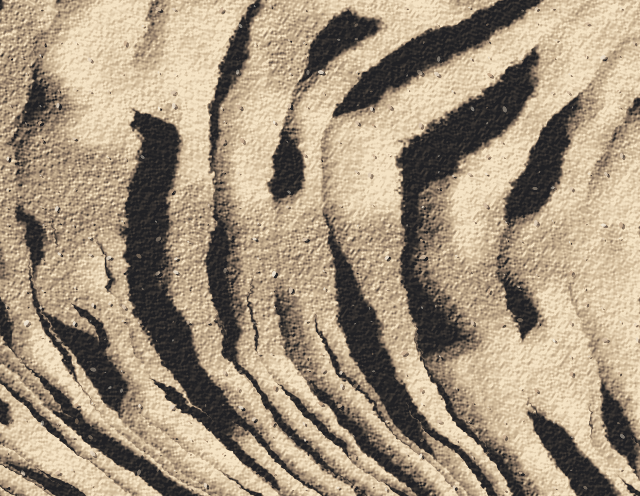
This texture is drawn by a WebGL 1 fragment shader. Its source:

```glsl
precision highp float;
// Low sunlight over wind-carved sand: broken, curved ridges throw short dark
// shadows that fade into rough brown lee slopes. Warped stripes give the
// relief, embossed noise the grains, and a jittered grid the pebbles.

uniform vec2 u_resolution;

#define RIDGE_SPACING 0.150
#define WARP 0.15
#define SHADOW_REACH 0.60
#define EDGE_SOFTNESS 0.07
#define LEE_DARKNESS 0.60
#define ROUGH_DARKNESS 0.30
#define GRAIN_SCALE 235.0
#define GRAIN_CONTRAST 0.50
#define PEBBLE_GRID 30.0
#define PEBBLE_SHARE 0.35

float hash(vec2 p) {
  return fract(sin(dot(p, vec2(127.1, 311.7))) * 43758.5453);
}

float noise(vec2 p) {
  vec2 i = floor(p), f = fract(p);
  f = f * f * (3.0 - 2.0 * f);
  return mix(mix(hash(i), hash(i + vec2(1.0, 0.0)), f.x),
             mix(hash(i + vec2(0.0, 1.0)), hash(i + 1.0), f.x), f.y);
}

float fbm(vec2 p) {
  float sum = 0.0, amp = 0.533;
  for (int i = 0; i < 4; i++) {
    sum += amp * noise(p);
    p = mat2(1.6, 1.2, -1.2, 1.6) * p + 7.3;
    amp *= 0.5;
  }
  return sum;
}

// Coordinate across the ridges: they lean right above and sweep right below.
float ridgeCoord(vec2 p) {
  float d = p.y - 0.45;
  float upper = mix(0.1, 1.5, smoothstep(0.2, 1.2, p.x));
  float lower = mix(2.4, 1.0, clamp(p.x / 1.3, 0.0, 1.0));
  float bend = (d > 0.0 ? upper : lower) * d * d;
  float warp = WARP * (noise(p * 2.6 + 3.1) - 0.5)
             + 0.55 * WARP * (fbm(p * 7.0) - 0.5);
  return (p.x - bend + warp) / RIDGE_SPACING;
}

// Lee slope (x) and thrown shadow (y) of one set of ridges.
vec2 ridges(float across, float along, float seed, float strength) {
  float id = floor(across) + seed, t = fract(across);
  float crest = 0.14 + 0.26 * noise(vec2(id * 5.7, along * 5.0));
  float size = noise(vec2(id * 7.3 + 2.5, along * 7.5 + id * 3.7));
  float reach = SHADOW_REACH * strength * smoothstep(0.36, 0.74, size);
  float rise = smoothstep(0.0, EDGE_SOFTNESS, t - crest);
  float shadow = rise * smoothstep(0.0, 1.6 * EDGE_SOFTNESS, crest + reach - t);
  float fade = 1.0 - smoothstep(crest + reach, crest + reach + 0.45, t);
  float depth = smoothstep(0.15, 0.6, noise(vec2(id * 3.9 + 8.0, along * 4.0)));
  float lee = rise * fade * (1.0 - smoothstep(0.75, 1.0, t)) * depth;
  return vec2(lee * strength, shadow);
}

// Sand tones from shadow to full sunlight.
vec3 sandColor(float tone) {
  float k = clamp(tone, 0.0, 1.0) * 5.0;
  vec3 c = mix(vec3(0.13, 0.13, 0.14), vec3(0.34, 0.30, 0.26), clamp(k, 0.0, 1.0));
  c = mix(c, vec3(0.53, 0.45, 0.38), clamp(k - 1.0, 0.0, 1.0));
  c = mix(c, vec3(0.69, 0.60, 0.49), clamp(k - 2.0, 0.0, 1.0));
  c = mix(c, vec3(0.82, 0.73, 0.60), clamp(k - 3.0, 0.0, 1.0));
  return mix(c, vec3(0.96, 0.89, 0.77), clamp(k - 4.0, 0.0, 1.0));
}

// Difference of noise along the light gives each grain a lit and a dark side.
float emboss(vec2 p) {
  p = mat2(0.83, 0.56, -0.56, 0.83) * p;
  return noise(p) - noise(p + vec2(-0.9, 0.3));
}

// Coverage of a small tilted stone in each chosen grid cell.
float pebble(vec2 p) {
  vec2 cell = floor(p);
  float pick = hash(cell + 11.0), turn = 6.283 * hash(cell + 23.0);
  vec2 q = fract(p) - 0.35 - 0.3 * vec2(hash(cell + 31.0), hash(cell + 47.0));
  q = mat2(cos(turn), sin(turn), -sin(turn), cos(turn)) * q;
  float radius = mix(0.06, 0.20, pow(hash(cell + 59.0), 3.0));
  float stone = length(q * vec2(1.0, 1.6)) - radius;
  return step(1.0 - PEBBLE_SHARE, pick) * (1.0 - smoothstep(-0.04, 0.04, stone));
}

void main() {
  vec2 p = gl_FragCoord.xy / u_resolution.y;

  // Main ridges, with finer ripples gathering at the lower left
  float fray = 0.06 * (noise(p * 190.0) - 0.5) + 0.05 * (noise(p * 60.0) - 0.5);
  float across = ridgeCoord(p) + fray;
  vec2 relief = ridges(across, p.y, 0.0, 1.0);
  float fine = 1.0 - smoothstep(0.25, 0.75, p.y + 0.3 * p.x);
  float finer = across * 1.7 + 0.6 * noise(p * 6.0);
  vec2 ripples = ridges(finer, p.y * 1.3, 40.0, 0.75 * fine);
  relief = max(relief, ripples * vec2(1.0, smoothstep(0.0, 0.25, fine)));

  // Sunlit sand, rough patches and lee slopes
  float rough = smoothstep(0.40, 0.62, fbm(p * 4.5 + 19.0));
  rough *= smoothstep(0.1, 0.55, p.y);
  float tone = 0.92 - max(ROUGH_DARKNESS * rough, LEE_DARKNESS * relief.x);
  tone -= 0.10 * rough * relief.x;
  tone += 0.26 * (fbm(p * 13.0) - 0.5);

  // Grains stand out most where the light grazes
  vec2 grainPos = p * GRAIN_SCALE;
  float grain = emboss(grainPos) + 0.55 * emboss(grainPos * 0.53 + 5.0);
  float grazing = 0.50 + 0.55 * max(rough, relief.x);
  tone += GRAIN_CONTRAST * grazing * grain;

  // Pebbles with their own short shadows
  vec2 grid = p * PEBBLE_GRID;
  tone -= 0.5 * pebble(grid + vec2(-0.13, 0.10));
  float shade = 0.03 + 0.14 * grain;
  tone = mix(tone, shade, relief.y);
  float stone = pebble(grid);
  vec3 color = sandColor(tone);
  vec3 stoneColor = mix(vec3(0.76, 0.64, 0.52), vec3(0.97, 0.94, 0.88), hash(floor(grid)));
  color = mix(color, stoneColor * (1.0 - 0.4 * relief.y), 0.85 * stone);
  gl_FragColor = vec4(color, 1.0);
}
```
